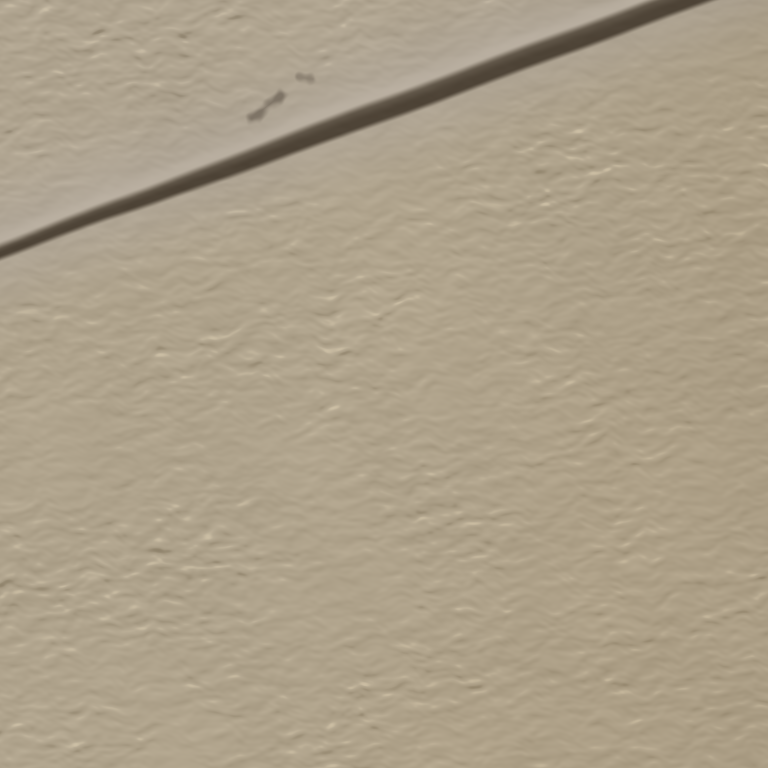
Reproduce this texture procedurally as a WebGL 1 fragment shader.

```glsl
precision highp float;
// Rough beige plaster wall with fine slanted grain, cut by one dark diagonal groove.
uniform vec2 u_resolution;

const vec3 PLASTER = vec3(0.686, 0.638, 0.548);
const vec3 PALE_GREY = vec3(0.690, 0.650, 0.590);
const vec3 WARM_TAN = vec3(0.690, 0.628, 0.520);
const vec3 LIP_LIGHT = vec3(0.740, 0.700, 0.645);
const vec3 GROOVE_DARK = vec3(0.285, 0.245, 0.195);
const vec3 SMUDGE_DARK = vec3(0.430, 0.390, 0.340);

// Unit gradient for a lattice cell
vec2 cellGradient(vec2 cell) {
  vec3 q = fract(vec3(cell.xyx) * vec3(0.1031, 0.1030, 0.0973));
  q += dot(q, q.yzx + 33.33);
  float angle = 6.2832 * fract((q.x + q.y) * q.z);
  return vec2(cos(angle), sin(angle));
}

// Gradient noise, roughly -0.7 to 0.7
float gradientNoise(vec2 p) {
  vec2 cell = floor(p);
  vec2 f = p - cell;
  vec2 w = f * f * f * (f * (f * 6.0 - 15.0) + 10.0);
  float a = dot(cellGradient(cell), f);
  float b = dot(cellGradient(cell + vec2(1.0, 0.0)), f - vec2(1.0, 0.0));
  float c = dot(cellGradient(cell + vec2(0.0, 1.0)), f - vec2(0.0, 1.0));
  float d = dot(cellGradient(cell + vec2(1.0, 1.0)), f - vec2(1.0, 1.0));
  return mix(mix(a, b, w.x), mix(c, d, w.x), w.y);
}

vec2 rotate(vec2 p, float angle) {
  float c = cos(angle), s = sin(angle);
  return vec2(c * p.x + s * p.y, c * p.y - s * p.x);
}

// Height of the plaster: layers of flattened grains leaning up to the right
float plasterHeight(vec2 uv) {
  vec2 warp = vec2(gradientNoise(uv * 22.0), gradientNoise(uv * 22.0 + 41.0));
  vec2 p = rotate(uv + 0.010 * warp, 0.24);
  vec2 scale = vec2(27.0, 60.0);
  float height = 0.0;
  float weight = 1.0;
  for (int i = 0; i < 3; i++) {
    height += weight * gradientNoise(p * scale + float(i) * 17.3);
    p = rotate(p, -0.16);
    scale *= 1.65;
    weight *= 0.58;
  }
  return height;
}

// Light from above: positive on upper faces, negative on lower ones
float relief(vec2 uv, vec2 toLight) {
  return plasterHeight(uv) - plasterHeight(uv + toLight);
}

float segmentDistance(vec2 p, vec2 a, vec2 b) {
  vec2 ab = b - a;
  return length(p - a - ab * clamp(dot(p - a, ab) / dot(ab, ab), 0.0, 1.0));
}

// Signed distance above the groove's centre line
float grooveDistance(vec2 uv) {
  float wobble = 0.0025 * gradientNoise(vec2(uv.x * 9.0, 3.5));
  return (uv.y - 0.673 - 0.367 * uv.x) * 0.939 + wobble;
}

// Soft-edged band between two distances
float band(float d, float low, float high, float softLow, float softHigh) {
  return smoothstep(low - softLow, low + softLow, d)
       * (1.0 - smoothstep(high - softHigh, high + softHigh, d));
}

float smudge(vec2 uv, vec2 a, vec2 b, float width) {
  float ragged = 0.006 * gradientNoise(uv * 75.0);
  return 1.0 - smoothstep(0.0, width, segmentDistance(uv, a, b) + ragged);
}

void main() {
  vec2 uv = gl_FragCoord.xy / u_resolution;
  float d = grooveDistance(uv);

  // Broad tints: greyer by the groove and upper left, warmer at lower right
  float patches = gradientNoise(uv * 3.0 + 7.0);
  float above = smoothstep(0.0, 0.03, d);
  float nearGroove = exp(-pow(d / mix(0.065, 0.085, above), 2.0));
  vec3 color = mix(PLASTER, PALE_GREY, clamp(0.75 * nearGroove + 0.3 * above, 0.0, 1.0));
  float warm = smoothstep(0.65, 1.35, uv.x + 0.6 * (1.0 - uv.y) + 0.3 * patches);
  color = mix(color, WARM_TAN, 0.4 * warm * (1.0 - nearGroove));
  color += 0.012 * patches + 0.012 * gradientNoise(uv * 11.0);
  color -= 0.016 * smoothstep(0.5, 1.0, uv.x);

  // Embossed grain, calmer beside the groove
  float roughness = 0.9 + 0.6 * gradientNoise(uv * 6.0 + 19.0);
  float grain = relief(uv, vec2(-0.001, 0.0055)) * roughness * (1.0 - 0.65 * nearGroove);
  color += 0.058 * grain;
  color += vec3(0.055, 0.052, 0.040) * smoothstep(0.35, 1.0, grain);
  color -= vec3(0.045, 0.046, 0.048) * smoothstep(0.40, 1.1, -grain);

  // Small dark scuff above the groove
  float scuff = 0.75 * smudge(uv, vec2(0.328, 0.846), vec2(0.366, 0.876), 0.010)
              + 0.50 * smudge(uv, vec2(0.388, 0.900), vec2(0.407, 0.897), 0.008);
  color = mix(color, SMUDGE_DARK, clamp(scuff, 0.0, 0.8));

  // Pale upper lip, then the dark groove widening to the right
  float halfWidth = mix(0.0085, 0.0135, smoothstep(0.0, 0.5, uv.x));
  color = mix(color, LIP_LIGHT, 0.7 * band(d, halfWidth, halfWidth + 0.016, 0.004, 0.009));
  float groove = band(d, -halfWidth, halfWidth, 0.0045, 0.0055);
  float depth = 0.95 - 0.22 * smoothstep(-0.2, 1.0, d / halfWidth);
  color = mix(color, GROOVE_DARK + 0.03 * grain, groove * depth);

  gl_FragColor = vec4(color, 1.0);
}
```
